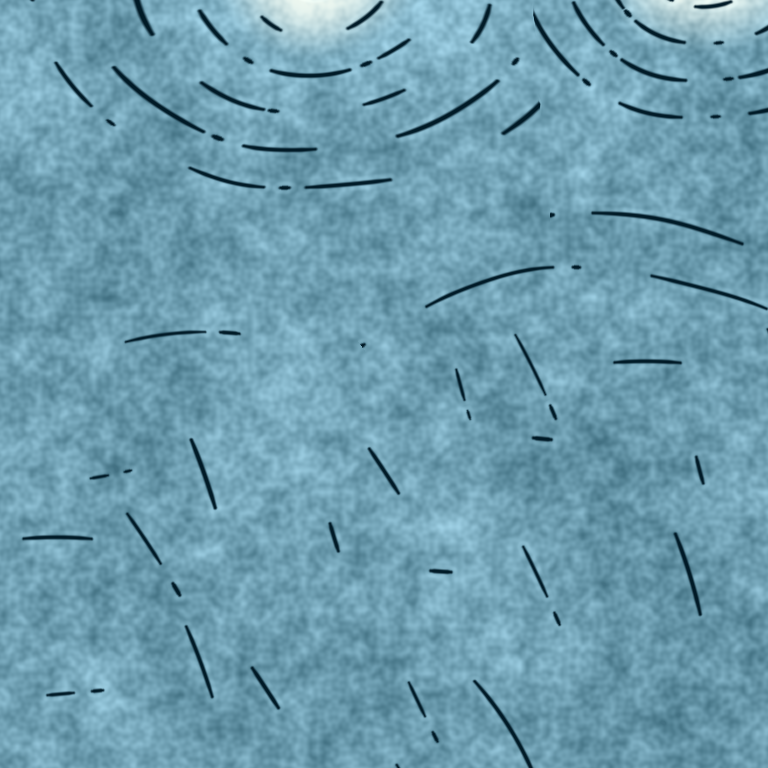
A WebGL 1 fragment shader for this texture:

```glsl
precision highp float;
uniform vec2 u_resolution;

const vec3 DEEP_BLUE = vec3(0.29, 0.475, 0.545);
const vec3 LIGHT_BLUE = vec3(0.58, 0.775, 0.855);
const vec3 PALE_GLOW = vec3(0.93, 0.97, 0.94);
const vec3 INK = vec3(0.0, 0.10, 0.15);
const float FAR = 1.0;

float hash(vec2 p) {
  vec3 q = fract(p.xyx * vec3(0.1031, 0.1030, 0.0973));
  q += dot(q, q.yzx + 33.33);
  return fract((q.x + q.y) * q.z);
}

float corner(vec2 cell, vec2 offset) {
  float a = 6.2832 * hash(cell);
  return dot(vec2(cos(a), sin(a)), offset);
}

float gradientNoise(vec2 p) {
  vec2 i = floor(p), f = fract(p);
  vec2 u = f * f * f * (f * (f * 6.0 - 15.0) + 10.0);
  vec2 e = vec2(1.0, 0.0);
  return mix(mix(corner(i, f), corner(i + e, f - e), u.x),
             mix(corner(i + e.yx, f - e.yx), corner(i + 1.0, f - 1.0), u.x), u.y);
}

// Distance to a dash along the x axis, barely thinning at its ends
float dashDistance(vec2 q, float halfLength) {
  float taper = 0.0007 * smoothstep(0.6, 1.0, abs(q.x) / halfLength);
  return length(vec2(max(abs(q.x) - halfLength, 0.0), q.y)) + taper;
}

// Concentric rings broken into dashes of random length, with dots in some gaps
float ringDashes(vec2 q, float spacing, vec2 radii, float maxAngle, float minSpan, float seed) {
  float r = length(q);
  float ring = floor(r / spacing);
  float radius = (ring + 0.5) * spacing;
  if (radius < radii.x || radius > radii.y) return FAR;
  float period = 0.07 + 0.44 * radius;
  float start = hash(vec2(ring, seed));
  float along = atan(q.x, q.y) * radius / period + start;
  float cell = floor(along);
  if (abs(cell + 0.5 - start) * period / radius > maxAngle) return FAR;
  float h = hash(vec2(cell + 40.0, ring + seed * 7.0));
  float halfSpan = mix(minSpan, 0.43, h);
  float shift = (hash(vec2(ring + 9.0, cell + seed)) - 0.5) * (0.88 - 2.0 * halfSpan);
  float x = (fract(along) - 0.5 - shift) * period;
  float d = dashDistance(vec2(x, r - radius), halfSpan * period) + 0.0006 * (1.0 - h);
  float gap = floor(along + 0.5);
  float presence = hash(vec2(gap + 23.0, ring + seed));
  if (presence > 0.65) return d;
  float dotX = (along - gap) * period;
  return min(d, dashDistance(vec2(dotX, r - radius), 0.004) + 0.0014 * presence);
}

// Sparse, slightly bent strokes: most steep, some nearly level
float scatteredStrokes(vec2 p, float size) {
  float d = FAR;
  vec2 home = floor(p / size);
  for (int j = -1; j <= 1; j++) {
    for (int i = -1; i <= 1; i++) {
      vec2 cell = home + vec2(float(i), float(j));
      float h = hash(cell + 53.0), fade = hash(cell + 113.0);
      vec2 jitter = vec2(hash(cell + 71.0), hash(cell + 97.0));
      vec2 centre = (cell + 0.05 + 0.9 * jitter) * size;
      float ceiling = centre.x < 0.47 ? 0.70 : 0.57;
      if (centre.y > ceiling || hash(cell + 31.0) > 0.82) continue;
      float steep = step(hash(cell + 17.0), 0.66);
      float angle = mix(0.4 * (fade - 0.5), -0.9 - 0.45 * jitter.x, steep);
      float c = cos(angle), s = sin(angle);
      vec2 q = p - centre;
      q = vec2(c * q.x + s * q.y, c * q.y - s * q.x);
      q.y += (h - 0.4) * 2.0 * q.x * q.x;
      float halfLength = mix(0.014, 0.065, h * h) * mix(0.8, 1.25, steep);
      d = min(d, dashDistance(q, halfLength) + 0.0011 * fade);
      // A faint fragment trailing some strokes
      if (fade > 0.5) {
        q.x -= halfLength + mix(0.016, 0.04, jitter.y);
        d = min(d, dashDistance(q, 0.004 + 0.008 * h) + 0.0014 * jitter.x);
      }
    }
  }
  return d;
}

void main() {
  vec2 p = gl_FragCoord.xy / u_resolution;
  vec2 warped = p + 0.014 * vec2(gradientNoise(p * 5.0), gradientNoise(p * 5.0 + 31.0));

  // Two bowls at the top and a broad arch below the right one
  vec2 leftBowl = (warped - vec2(0.41, 1.03)) * vec2(0.75, -1.0);
  vec2 rightBowl = (warped - vec2(0.92, 1.06)) * vec2(0.9, -1.0);
  vec2 arch = warped - vec2(0.77, 0.125);
  float leftReach = length(leftBowl), rightReach = length(rightBowl);
  float border = leftReach - rightReach;
  float leftInk = ringDashes(leftBowl, 0.05, vec2(0.0, 0.29), 2.0, 0.12, 3.0);
  float rightInk = ringDashes(rightBowl, 0.048, vec2(0.0, 0.25), 2.0, 0.12, 11.0);
  float d = min(leftInk + 0.02 * smoothstep(-0.006, 0.006, border),
                rightInk + 0.02 * smoothstep(0.006, -0.006, border));
  d = min(d, ringDashes(arch, 0.07, vec2(0.5, 0.62), 0.36, 0.25, 5.0));
  d = min(d, scatteredStrokes(p, 0.155));

  // Mottled wash, brighter around the bowls
  float halo = max(smoothstep(0.24, 0.04, leftReach), smoothstep(0.24, 0.06, rightReach));
  float tone = 0.48 + 0.36 * halo
             + 0.42 * gradientNoise(p * 4.0 + 7.0)
             + 0.30 * gradientNoise(p * 11.0 + 3.0)
             + 0.38 * gradientNoise(p * 27.0 + 13.0)
             + 0.36 * gradientNoise(p * 55.0 + 5.0)
             + 0.36 * gradientNoise(p * 110.0 + 21.0);
  vec3 color = mix(DEEP_BLUE, LIGHT_BLUE, clamp(tone, -0.1, 1.2));
  float glow = max(smoothstep(0.11, 0.03, leftReach), smoothstep(0.14, 0.05, rightReach));
  color = mix(color, PALE_GLOW, glow * clamp(0.6 + 0.4 * tone, 0.0, 1.0));

  // Light rim, then crisp ink with soft edges
  float rim = smoothstep(0.004, 0.006, d) * smoothstep(0.011, 0.007, d);
  color += 0.03 * rim;
  color = mix(color, INK, smoothstep(0.0048, 0.0012, d));
  gl_FragColor = vec4(color, 1.0);
}
```
